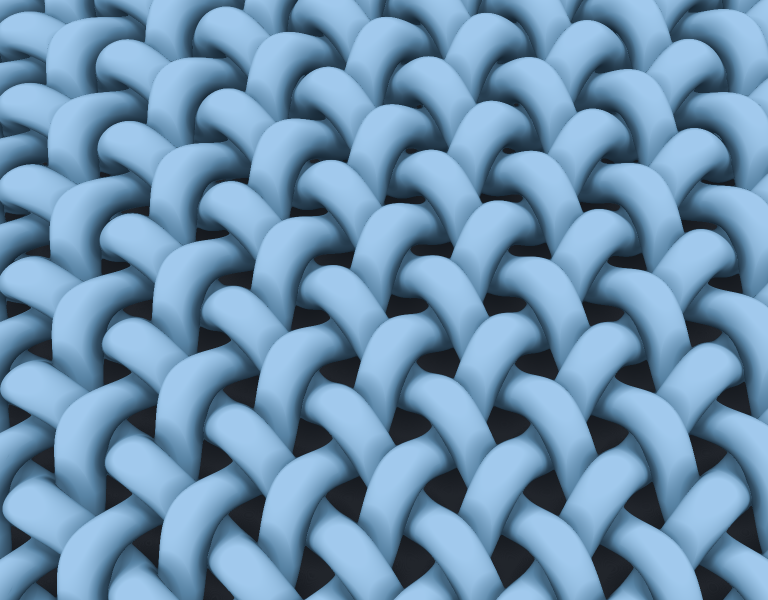
Write a WebGL 1 fragment shader that draws this pattern.

```glsl
precision highp float;
uniform vec2 u_resolution;

const float TAU = 6.2831853;
const float ROW = 1.7;       // length of a row when a column is 1 wide
const float RADIUS = 0.235;  // strand thickness
const float WAVE = 0.25;     // rise and fall of a strand
const float TOP = WAVE + RADIUS;

// Distance to the parallel strands leaning right (side 1) or left (side -1)
float strands(vec3 p, float side) {
  vec2 q = vec2(p.x, p.y * side);
  float index = floor(q.x - q.y / ROW + 0.5);
  float scale = 1.0 + ROW * ROW;
  float across = (q.x - q.y / ROW - index) * ROW / sqrt(scale);
  float along = (q.x + ROW * (q.y + ROW * index)) / scale;
  float height = side * WAVE * cos(TAU * along);
  return length(vec2(across, p.z - height)) - RADIUS;
}

float weave(vec3 p) {
  return min(strands(p, 1.0), strands(p, -1.0));
}

vec3 weaveNormal(vec3 p) {
  vec2 e = vec2(0.004, 0.0);
  return normalize(vec3(
    weave(p + e.xyy) - weave(p - e.xyy),
    weave(p + e.yxy) - weave(p - e.yxy),
    weave(p + e.yyx) - weave(p - e.yyx)));
}

// Shadow to mid blue to pale blue
vec3 blueRamp(float t) {
  vec3 shadow = vec3(0.08, 0.14, 0.19);
  vec3 mid = vec3(0.34, 0.51, 0.64);
  vec3 pale = vec3(0.63, 0.79, 0.93);
  return t < 0.5 ? mix(shadow, mid, t * 2.0) : mix(mid, pale, t * 2.0 - 1.0);
}

vec3 strandColor(vec3 p, vec3 view) {
  vec3 n = weaveNormal(p);
  float diffuse = 0.5 + 0.5 * dot(n, normalize(vec3(-0.05, 0.05, 1.0)));
  float near = clamp(weave(p + n * 0.08) / 0.08, 0.0, 1.0);
  float far = clamp(weave(p + n * 0.22) / 0.22, 0.0, 1.0);
  float openness = mix(0.4, 1.0, 0.4 * near + 0.6 * far);
  float depth = mix(0.55, 1.0, smoothstep(-0.35, 0.35, p.z));
  float rim = mix(0.8, 1.0, smoothstep(0.0, 0.5, -dot(n, view)));
  return blueRamp(clamp(1.1 * diffuse * openness * depth * rim, 0.0, 1.0));
}

vec3 floorColor(vec3 p) {
  float openness = clamp(weave(p) / 0.35, 0.0, 1.0);
  return mix(vec3(0.075, 0.09, 0.11), vec3(0.13, 0.145, 0.17), openness);
}

// Canvas point, y down from the top edge, in canvas heights
vec3 render(vec2 c) {
  // Domed surface seen in perspective
  float bend = c.x - 0.787;
  float y = c.y - 0.324 * bend * bend + 0.006;
  float column = (c.x - 0.132 - 0.023 * c.y) / (0.1675 + 0.006 * c.y);
  float row = 0.54 - 7.75 * log(1.0 + y);
  float facing = clamp(0.44 + 0.444 * y, 0.38, 0.96);
  vec2 lean = vec2(bend, sqrt(1.0 / (facing * facing) - 1.0));

  // Oblique ray through the cloth
  vec3 view = normalize(vec3(lean, -1.0));
  vec3 p = vec3(vec2(column, row * ROW) - lean * RADIUS, TOP);
  for (int i = 0; i < 44; i++) {
    float d = weave(p);
    if (d < 0.003 || p.z < -TOP) break;
    p += view * max(d * 0.78, 0.003);
  }
  if (p.z < -TOP) return floorColor(p);
  return strandColor(p, view);
}

void main() {
  // Four samples smooth the edges
  vec3 color = vec3(0.0);
  for (int i = 0; i < 4; i++) {
    float k = float(i);
    vec2 offset = vec2(mod(k, 2.0), floor(k / 2.0)) * 0.5 - 0.25;
    vec2 c = (gl_FragCoord.xy + offset) / u_resolution.y;
    color += render(vec2(c.x, 1.0 - c.y));
  }
  gl_FragColor = vec4(color / 4.0, 1.0);
}
```
